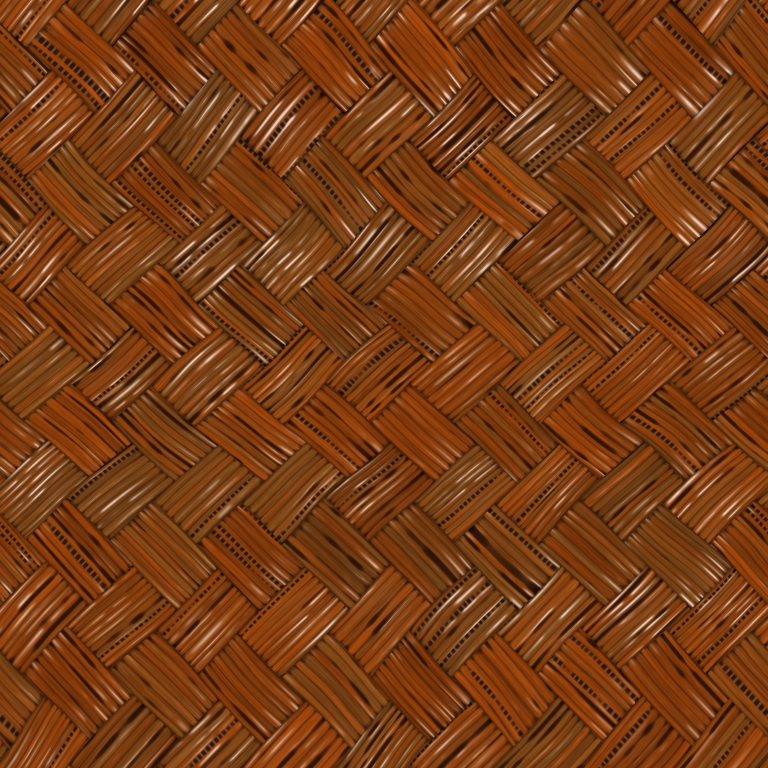
A Shadertoy shader for this texture:

```glsl
// Glossy woven cane matting: 3:2 blocks of split reed in a diagonal herringbone,
// 9 repeats across and 6 down. Each block is found on a slanted lattice, then
// split into straight strands with grain, dark slits, beads and highlights.

float hash(vec2 p) {
    vec3 q = fract(p.xyx * vec3(.1031, .1030, .0973));
    q += dot(q, q.yzx + 33.33);
    return fract((q.x + q.y) * q.z);
}

float noise(vec2 p) {
    vec2 i = floor(p), f = fract(p);
    f = f * f * (3. - 2. * f);
    return mix(mix(hash(i), hash(i + vec2(1, 0)), f.x),
               mix(hash(i + vec2(0, 1)), hash(i + vec2(1, 1)), f.x), f.y);
}

// One block: pos.x runs along the reeds (-1.5..1.5), pos.y across (-1..1).
vec3 reedBlock(vec2 pos, vec2 id, float rising, float gloss) {
    float seed = id.x * 13.7 + id.y * 31.3;
    float count = 7. + floor(3. * hash(id + 3.));
    float skew = .12 * (hash(id + 6.) - .5);
    float lane = pos.y + skew * pos.x + .05 * noise(vec2(pos.x * .6 + seed, pos.y * 2.));
    float across = (lane + 1.) * .5 * count + .5 * (noise(vec2(lane * 4., seed)) - .5);
    float strand = floor(across);
    float f = across - strand - .5;
    vec2 strandId = vec2(seed + strand * 3.1, strand + id.y * 7.);
    float tone = hash(strandId);

    // Dyed colour, strand tone and fine lengthwise grain
    float olive = .55 * hash(id + 8.) + .5 * hash(strandId + 5.) + .12 * rising;
    vec3 col = mix(vec3(.545, .235, .038), vec3(.475, .265, .085), smoothstep(.35, 1., olive));
    float grain = noise(vec2(pos.x * .9 + seed, lane * 21. + seed));
    float fleck = noise(vec2(pos.x * 3.5 + seed, lane * 38.));
    col *= .71 + .20 * tone + .24 * grain + .12 * fleck;
    col *= 1.04 - .55 * f * f;
    col *= .92 + .14 * hash(id + 21.);

    // Broad sheen and thin bright streaks along the strands
    float falling = smoothstep(.2, 1.3, pos.x) + .55 * smoothstep(.9, 1.4, -pos.x);
    float crown = exp(-pow((pos.x + .6 - 1.2 * hash(id + 4.)) / 1.05, 2.));
    float lit = mix(falling * .8, crown, rising) * gloss;
    col = mix(col, vec3(.56, .36, .20), .36 * lit * (.3 + .7 * grain));
    float streak = exp(-pow((f - .4 * (tone - .5)) / .14, 2.));
    streak *= smoothstep(.25, .75, hash(strandId + 11.) + .3 * fleck - .1);
    streak *= smoothstep(.1, .7, noise(vec2(pos.x * 2.2 + seed, strand * 5.)));
    col = mix(col, vec3(.92, .82, .76), clamp(1.25 * lit * streak, 0., .95));

    // Slits between strands; a few show beads of the layer beneath
    float seam = floor(across + .5);
    float seamHash = hash(vec2(seed + seam * 5.3, seam + 2.));
    float opening = smoothstep(.85, 1.2, seamHash + .45 * noise(vec2(pos.x * 2. + seed, seam)));
    float width = .05 + .24 * opening;
    float slit = 1. - smoothstep(width * .4, width + .10, abs(across - seam));
    float jitter = 2.5 * noise(vec2(pos.x * 4., seed));
    float bead = smoothstep(-.1, .8, sin(pos.x * 31. + seed + jitter)) * step(.9, seamHash);
    vec3 slitColor = mix(vec3(.14, .055, .02), vec3(.52, .34, .21), bead * .75);
    col = mix(col, slitColor, slit * (.26 + .62 * opening));

    // Strand tips round off and sink between the neighbouring blocks
    float end = 1.5 - abs(pos.x) + .10 * (tone - .5) - .5 * f * f;
    col *= mix(.62, 1., smoothstep(-.08, .10, end));
    col *= mix(.66, 1., smoothstep(0., .10, 1. - abs(pos.y)));
    return col;
}

vec3 matting(vec2 p) {
    // Uneven hand weaving: rows bunch up and edges wander
    float gloss = .35 + .6 * noise(p * 4. + 9.) + .4 * smoothstep(.45, .8, p.y);
    p.y -= .016 * sin(6.2832 * p.y);
    p += .014 * (vec2(noise(p * 9.), noise(p * 9. + 40.)) - .5);

    // Diagonal axes: one column steps (2,2), one row steps (-3,3)
    vec2 q = p - vec2(.104, .931);
    vec2 uv = 18. * vec2(q.x - q.y, q.x + q.y) + vec2(1.5, 1.);
    vec2 base = floor(vec2((uv.x + uv.y) / 4., (uv.y - uv.x) / 6.));

    // Keep the falling or rising block that contains this point
    float nearest = 1e3, rising = 0.;
    vec2 pos = vec2(0), id = vec2(0);
    for (int k = 0; k < 8; k++) {
        vec2 cell = base + vec2(-(k & 1), (k >> 1) & 1);
        float up = float(k >> 2);
        vec2 d = uv - cell.x * vec2(2) - cell.y * vec2(-3, 3);
        d = up > .5 ? (d - vec2(1, 3.5)).yx : d - vec2(1.5, 1);
        float dist = max(abs(d.x) - 1.5, abs(d.y) - 1.);
        if (dist < nearest) {
            nearest = dist;
            pos = d;
            rising = up;
            id = mod(cell, vec2(9, 6)) + 20. * up;
        }
    }
    gloss *= .6 + .7 * hash(id + 15.);
    return reedBlock(pos, id, rising, gloss);
}

void mainImage(out vec4 fragColor, in vec2 fragCoord) {
    // Four samples per pixel smooth every edge
    vec3 sum = vec3(0);
    for (int k = 0; k < 4; k++) {
        vec2 offset = vec2(k & 1, k >> 1) * .5 - .25;
        sum += matting((fragCoord + offset) / iResolution.xy);
    }
    fragColor = vec4(sum / 4., 1.);
}
```
